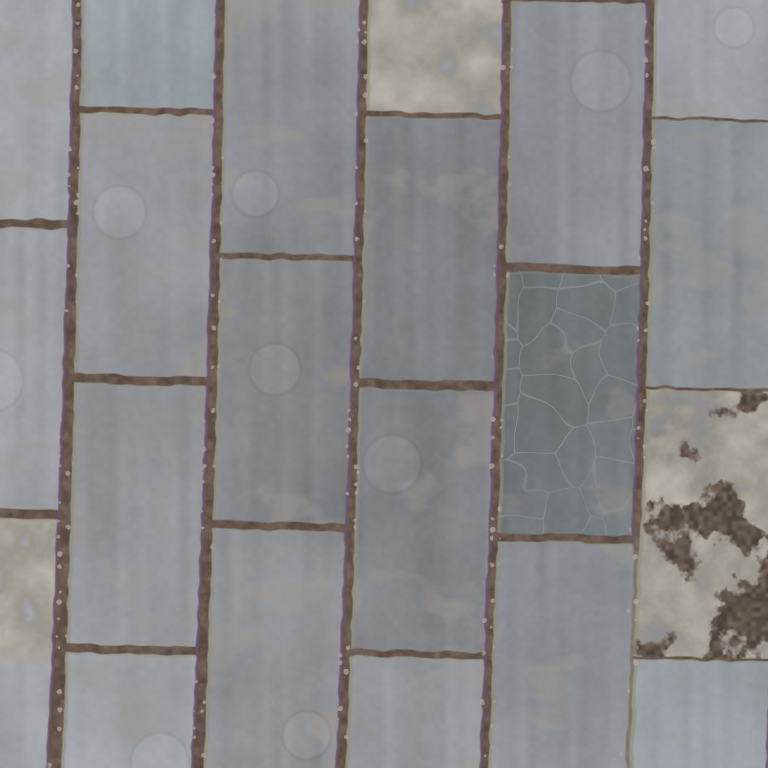
A WebGL 2 fragment shader for this texture:

```glsl
#version 300 es
precision highp float;
// Weathered slate tiles in leaning columns, alternate columns shifted by half.
// Joints are signed distances to the nearest column and row line; every tile
// gets its tone, streaks, stains, cracks and decay from its column and row.
uniform vec2 u_resolution;
out vec4 outColor;

const float COLUMN_WIDTH = 0.1865;
const vec3 MORTAR = vec3(0.40, 0.34, 0.30);
const vec3 PURPLE_EDGE = vec3(0.41, 0.32, 0.43);
const vec3 OCHRE_EDGE = vec3(0.56, 0.55, 0.45);
const vec3 LIME = vec3(0.66, 0.64, 0.60);
const vec3 DIRT = vec3(0.37, 0.32, 0.28);

float hash(vec2 p) {
  vec3 q = fract(vec3(p.xyx) * 0.1031);
  q += dot(q, q.yzx + 33.33);
  return fract((q.x + q.y) * q.z);
}

float noise(vec2 p) {
  vec2 i = floor(p), f = fract(p);
  f = f * f * (3.0 - 2.0 * f);
  return mix(mix(hash(i), hash(i + vec2(1, 0)), f.x),
             mix(hash(i + vec2(0, 1)), hash(i + vec2(1, 1)), f.x), f.y);
}

float fbm(vec2 p) {
  float sum = 0.0, amp = 0.5;
  for (int i = 0; i < 5; i++) {
    sum += amp * noise(p);
    p = p * 2.03 + 17.3;
    amp *= 0.5;
  }
  return sum;
}

// Gap between the two nearest scattered points: zero along cell borders.
float cellBorder(vec2 p) {
  vec2 base = floor(p);
  float near = 9.0, next = 9.0;
  for (int y = -1; y <= 1; y++)
    for (int x = -1; x <= 1; x++) {
      vec2 cell = base + vec2(x, y);
      vec2 point = cell + vec2(hash(cell), hash(cell + 41.7));
      float d = distance(p, point);
      next = min(next, max(near, d));
      near = min(near, d);
    }
  return next - near;
}

float band(float d, float halfWidth, float soft) {
  return 1.0 - smoothstep(halfWidth - soft, halfWidth + soft, abs(d));
}

float isTile(vec2 id, float column, float row) {
  return band(id.x - column, 0.5, 0.01) * band(id.y - row, 0.5, 0.01);
}

// Small pale chips, one at most per grid cell.
float chips(vec2 p, float scale, float chance) {
  vec2 q = p * scale, cell = floor(q);
  vec2 center = 0.3 + 0.4 * vec2(hash(cell + 3.1), hash(cell + 8.7));
  float radius = 0.12 + 0.2 * hash(cell + 5.5);
  float d = length(fract(q) - center) + 0.15 * (noise(q * 5.0) - 0.5);
  return step(hash(cell), chance) * (1.0 - smoothstep(radius - 0.1, radius + 0.1, d));
}

vec3 slate(vec2 p, vec2 id, vec2 local, vec2 center) {
  float seed = hash(id + 20.0);
  float spread = distance(mix(center, p, 0.35), vec2(0.57, 0.50));
  float tone = 0.455 + 0.27 * spread + 0.035 * (seed - 0.5);
  tone += 0.045 * (noise(vec2(p.x * 75.0, p.y * 3.0) + id * 7.0) - 0.5);
  tone += 0.09 * (fbm(p * 9.0 + id * 5.0) - 0.48);
  tone += 0.035 * (fbm(p * 130.0) - 0.48);
  vec3 color = tone * mix(vec3(0.965, 1.01, 1.04), vec3(1.0, 0.99, 1.02), seed);

  // Pale smears and an occasional round mark
  float smear = smoothstep(0.59, 0.72, fbm(p * vec2(11.0, 17.0) + id * 9.0));
  color = mix(color, LIME * 0.93, 0.4 * smear);
  vec2 spot = vec2(0.15 + 0.7 * hash(id + 61.0), 0.15 + 0.7 * hash(id + 72.0));
  float r = length((local - spot) * vec2(COLUMN_WIDTH, 0.351));
  float size = mix(0.016, 0.04, hash(id + 83.0));
  float marked = step(0.55, hash(id + 94.0));
  color += marked * (0.025 * band(r, size, 0.004) - 0.03 * band(r - size, 0.002, 0.002));

  // Branching cracks
  vec2 warp = vec2(noise(p * 28.0), noise(p * 28.0 + 50.0));
  float crack = band(cellBorder(p * vec2(20.0, 17.0) + 0.5 * warp), 0.03, 0.03);
  float cracked = isTile(id, 3.0, 0.0);
  color = mix(color * (1.0 - 0.05 * cracked), vec3(0.57, 0.58, 0.57),
              cracked * crack * (0.25 + 0.5 * noise(p * 14.0)));

  // Lime crust, and dirt where the surface has broken away
  float ruined = isTile(id, 4.0, -1.0);
  float crust = 0.85 * isTile(id, 2.0, 1.0) + ruined
              + isTile(id, -1.0, -1.0) * smoothstep(0.11, 0.17, p.y);
  float rough = fbm(p * 24.0 + 4.0);
  color = mix(color, LIME * (0.72 + 0.5 * rough), crust * smoothstep(0.2, 0.42, rough));
  float decay = fbm(p * 19.0 + 31.0) + 0.22 * (0.55 - local.y);
  color = mix(color, DIRT * (0.75 + 0.5 * noise(p * 160.0)),
              ruined * smoothstep(0.53, 0.60, decay));
  return color;
}

void main() {
  vec2 p = gl_FragCoord.xy / u_resolution;
  float soft = max(0.0015, 0.7 / u_resolution.y);
  float y = p.y - 0.5;

  // Leaning columns, then rows inside each column
  float u = (p.x - 0.0895 - 0.030 * y + 0.014 * y * y) / COLUMN_WIDTH;
  float column = floor(u), across = fract(u), odd = mod(column, 2.0);
  float pitch = 0.351 + 0.028 * step(column, -0.5);
  float start = mix(0.505 - 0.003 * column, 0.323 - 0.008 * column, odd);
  float v = (p.y - start + 0.005 * (across - 0.5)) / pitch;
  vec2 id = vec2(column, floor(v)), local = vec2(across, fract(v));
  vec2 center = p + (0.5 - local) * vec2(COLUMN_WIDTH, pitch);
  vec3 color = slate(p, id, local, center);

  // Signed distances to the joints, with ragged sides
  float line = floor(u + 0.5), rowLine = floor(v + 0.5);
  float dx = (u - line) * COLUMN_WIDTH + 0.003 * (noise(p * 70.0) - 0.5);
  float dy = (v - rowLine) * pitch + 0.004 * (noise(p * 60.0 + 9.0) - 0.5);
  float faded = step(3.5, line) * (1.0 - smoothstep(0.26, 0.32, p.y)) * step(line, 4.5);
  float halfX = 0.0052 + 0.004 * (1.0 - p.y) * (1.0 - smoothstep(0.0, 0.6, p.x));
  halfX *= 1.0 - 0.55 * faded;
  float halfY = 0.0052 * mix(0.65, 1.25, hash(vec2(column, rowLine) + 12.0));
  halfY *= 1.0 - 0.55 * step(3.5, column);

  // Mortar with a purple fringe on the left and an ochre one on the right
  vec3 mortar = MORTAR * (0.72 + 0.55 * fbm(p * 95.0));
  color = mix(color, OCHRE_EDGE, 0.65 * band(dx - halfX - 0.002, 0.0025, 0.002));
  color = mix(color, OCHRE_EDGE, 0.3 * band(dy + halfY + 0.001, 0.002, 0.002));
  color = mix(color, mortar, band(dy, halfY, soft));
  color = mix(color, mix(mortar, LIME * 0.85, 0.6 * faded), band(dx, halfX, soft));
  color = mix(color, PURPLE_EDGE, 0.8 * (1.0 - faded) * band(dx + halfX - 0.0005, 0.002, 0.0015));

  // Chips lodged along the joints
  float lodged = chips(p, 85.0, 0.22) * band(dx, 0.009, 0.003);
  color = mix(color, vec3(0.69, 0.65, 0.62), 0.75 * lodged);
  outColor = vec4(color, 1.0);
}
```
